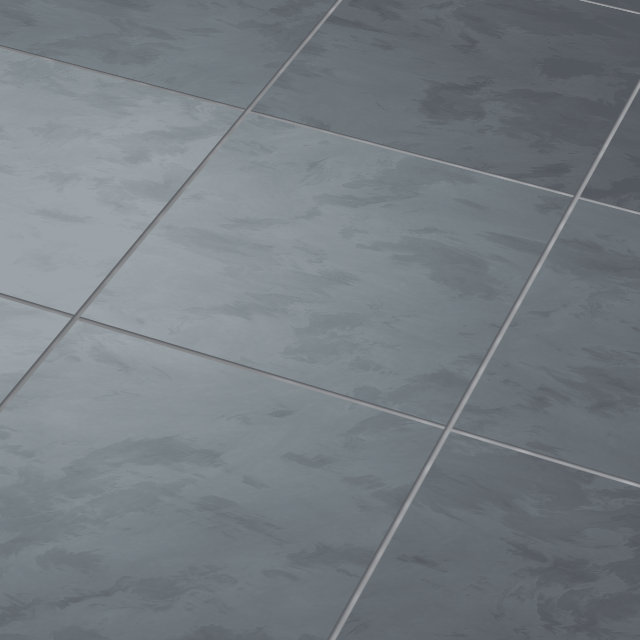
Give the GLSL for this texture, as a WebGL 1 fragment shader.

```glsl
precision highp float;

uniform vec2 u_resolution;

const vec3 SLATE_DARK = vec3(0.338, 0.355, 0.380);
const vec3 SLATE_MID = vec3(0.452, 0.488, 0.510);
const vec3 SLATE_LIGHT = vec3(0.608, 0.640, 0.658);
const vec3 GROUT_SHADOW = vec3(0.34, 0.35, 0.37);
const vec3 GROUT_LIT = vec3(0.62, 0.625, 0.635);

// Floor plane in perspective: one tile step across, one down, and the origin.
const vec3 STEP_U = vec3(0.4738, -0.1652, -0.0450);
const vec3 STEP_V = vec3(-0.2838, -0.3893, -0.1318);
const vec3 ORIGIN = vec3(0.3867, 0.8268, 1.0);

vec2 hash2(vec2 p) {
  vec2 q = vec2(dot(p, vec2(127.1, 311.7)), dot(p, vec2(269.5, 183.3)));
  return fract(sin(q) * 43758.55);
}

// Canvas point to tile coordinates
vec2 floorCoords(vec2 canvas) {
  vec3 ray = vec3(canvas, 1.0);
  float depth = dot(ray, cross(STEP_U, STEP_V));
  return vec2(dot(ray, cross(STEP_V, ORIGIN)), dot(ray, cross(ORIGIN, STEP_U))) / depth;
}

// Smooth cellular noise: density of scattered points, centred on zero
float cells(vec2 p) {
  vec2 home = floor(p);
  float density = 0.0;
  for (int j = -1; j <= 1; j++) {
    for (int i = -1; i <= 1; i++) {
      vec2 cell = home + vec2(float(i), float(j));
      vec2 d = cell + hash2(cell) - p;
      density += exp(-8.0 * dot(d, d));
    }
  }
  return density - 0.39;
}

// Octaves of cells, nudged by sines to break up their roundness
float mottle(vec2 p) {
  mat2 turn = mat2(0.83, 0.56, -0.56, 0.83);
  float sum = 0.0;
  float amp = 0.45;
  for (int i = 0; i < 6; i++) {
    p += 0.25 * sin(p.yx * 2.1 + vec2(1.7, 4.1) + float(i));
    sum += amp * cells(p);
    p = turn * p * 1.95 + 7.3;
    amp *= 0.68;
  }
  return sum;
}

vec3 slateRamp(float tone) {
  vec3 low = mix(SLATE_DARK, SLATE_MID, clamp(tone * 2.0, -0.1, 1.0));
  return mix(low, SLATE_LIGHT, clamp(tone * 2.0 - 1.0, 0.0, 1.0));
}

// Soft window light falling from the left
float sheen(vec2 canvas) {
  vec2 d = (canvas - vec2(0.10, 0.60)) * vec2(1.38, 1.9);
  return exp(-dot(d, d));
}

// Back row and right-hand columns are cut from darker stone
float tileTone(vec2 tile) {
  float batch = 0.24 * step(tile.y, -0.5) + 0.03 * step(0.5, tile.x);
  return 0.06 * (hash2(tile + 3.0).x - 0.5) - batch;
}

// Cleft layers run aslant to the tile and end in ragged edges
float slateTone(vec2 uv, vec2 tile, float light) {
  vec2 layer = vec2(dot(uv, vec2(0.92, -0.39)), dot(uv, vec2(0.39, 0.92)));
  vec2 p = layer * vec2(2.9, 5.0) + 40.0 * hash2(tile);
  float broad = mottle(p * 0.5 + 5.0);
  float fine = mottle(p * 1.15 + 0.5 * broad);
  float flakes = smoothstep(-0.06, 0.26, fine + 0.9 * broad);
  float scars = smoothstep(0.36, 0.50, fine + 0.3 * broad);
  float roughness = mix(0.17, 0.09, light);
  float grain = cells(layer * vec2(60.0, 85.0));
  float cloud = 0.17 * broad - 0.06 * fine;
  return cloud - roughness * (flakes - 0.40 + 0.4 * scars) + 0.02 * grain;
}

// Coverage of a joint at signed distance d
float jointMask(float d, float halfWidth, float soft) {
  return 1.0 - smoothstep(halfWidth - soft, halfWidth + soft, abs(d));
}

// Shaded on one flank, lit on the other
vec3 groutColour(float d, float halfWidth, float lit) {
  float ridge = smoothstep(-halfWidth, 0.3 * halfWidth, d);
  return mix(GROUT_SHADOW, GROUT_LIT * lit, ridge);
}

void main() {
  vec2 canvas = gl_FragCoord.xy / u_resolution;
  vec2 uv = floorCoords(canvas);
  vec2 tile = floor(uv);
  vec2 joint = uv - floor(uv + 0.5);
  float soft = 1.6 / min(u_resolution.x, u_resolution.y);
  float light = sheen(canvas);

  // Stone surface
  float tone = 0.92 * light + 0.06 + tileTone(tile) + slateTone(uv, tile, light);
  vec3 colour = slateRamp(tone);

  // Grout, brighter to the right and slightly uneven
  float lit = mix(0.84, 1.0, smoothstep(0.2, 0.75, canvas.x));
  lit *= 1.0 + 0.08 * cells(uv * 18.0);
  vec2 halfWidth = vec2(0.0082, 0.0074);
  vec3 across = groutColour(joint.y, halfWidth.y, lit);
  vec3 along = groutColour(joint.x, halfWidth.x, lit);
  colour = mix(colour, across, jointMask(joint.y, halfWidth.y, soft));
  colour = mix(colour, along, jointMask(joint.x, halfWidth.x, soft));

  gl_FragColor = vec4(colour, 1.0);
}
```
